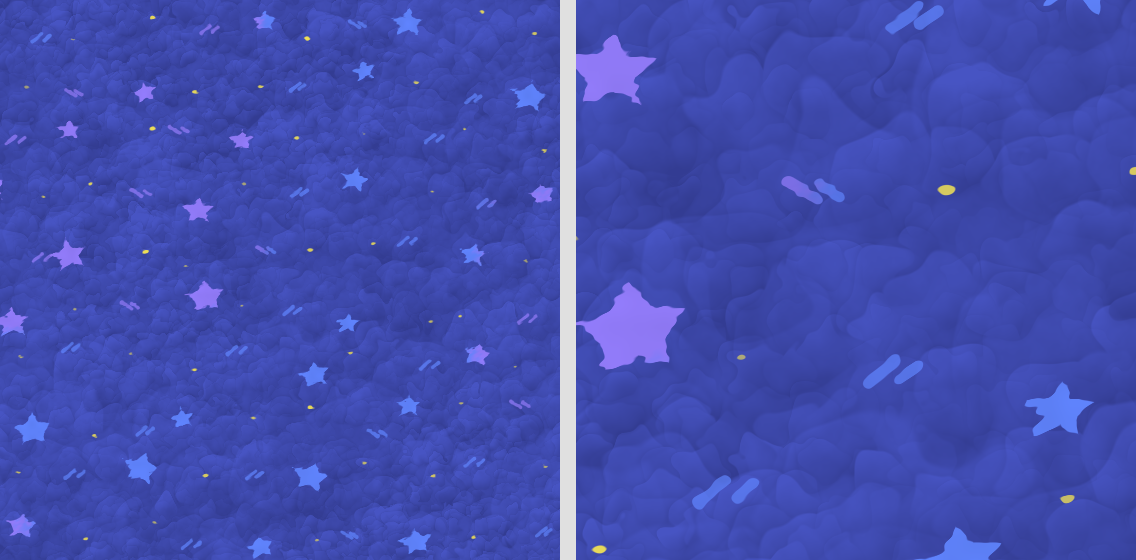
Left, the full canvas; right, a detail of the centre.
Give the GLSL for this pattern, as a WebGL 1 fragment shader.

```glsl
precision highp float;
uniform vec2 u_resolution;

const float GRID = 10.0;    // marks per canvas side
const float SECTOR = 1.256637;  // a fifth of a turn
const vec3 SHADOW = vec3(0.212, 0.250, 0.602);
const vec3 LIGHT = vec3(0.268, 0.317, 0.738);
const vec3 BLUE = vec3(0.37, 0.51, 0.98);
const vec3 VIOLET = vec3(0.57, 0.48, 0.97);
const vec3 YELLOW = vec3(0.93, 0.87, 0.34);

vec2 hash2(vec2 p) {
  vec3 q = fract(p.xyx * vec3(0.1031, 0.1030, 0.0973));
  q += dot(q, q.yzx + 33.33);
  return fract((q.xx + q.yz) * q.zy);
}

float noise(vec2 p) {
  vec2 i = floor(p), f = fract(p);
  f = f * f * (3.0 - 2.0 * f);
  float low = mix(hash2(i).x, hash2(i + vec2(1.0, 0.0)).x, f.x);
  float high = mix(hash2(i + vec2(0.0, 1.0)).x, hash2(i + 1.0).x, f.x);
  return mix(low, high, f.y);
}

float fbm(vec2 p) {
  float sum = 0.0, amp = 0.5;
  for (int i = 0; i < 4; i++) {
    sum += amp * noise(p);
    p = p * 2.03 + 7.1;
    amp *= 0.5;
  }
  return sum;
}

vec2 rotate(vec2 p, float a) {
  float c = cos(a), s = sin(a);
  return vec2(c * p.x + s * p.y, c * p.y - s * p.x);
}

// Overlapping puffs, lit from above, each shading the ones behind it
float puffs(vec2 p, float seed) {
  p += 0.5 * vec2(noise(p * 2.3 + seed), noise(p * 2.3 + seed + 31.0));
  vec2 cell = floor(p);
  float shade = 0.0;
  for (int y = 1; y >= -1; y--) {
    for (int x = -1; x <= 1; x++) {
      vec2 id = cell + vec2(float(x), float(y));
      vec2 h = hash2(id + seed);
      float radius = mix(0.35, 0.8, hash2(id + seed + 57.0).x);
      vec2 q = (p - id - h) / radius;
      float r = length(q);
      float lit = 0.5 * q.y - 0.2 * q.x + 0.5 * (h.x - 0.5);
      shade -= 0.2 * smoothstep(1.22, 0.95, r);
      shade = mix(shade, lit, smoothstep(1.0, 0.92, r));
    }
  }
  return shade;
}

// Signed distance to the edges of a five-pointed star
float star(vec2 q, float radius, float waist) {
  float a = abs(mod(atan(q.x, q.y) + 0.5 * SECTOR, SECTOR) - 0.5 * SECTOR);
  vec2 v = length(q) * vec2(cos(a), sin(a));
  vec2 tip = vec2(radius, 0.0);
  vec2 edge = waist * radius * vec2(cos(0.5 * SECTOR), sin(0.5 * SECTOR)) - tip;
  return dot(v - tip, normalize(vec2(edge.y, -edge.x)));
}

float stroke(vec2 q, float halfLength, float width) {
  return length(vec2(max(abs(q.x) - halfLength, 0.0), q.y)) - width;
}

// One long and one shorter slanted brush stroke, side by side
float strokePair(vec2 q, float angle, float gap) {
  vec2 offset = vec2(0.5 * gap, 0.0);
  float first = stroke(rotate(q + offset, angle), 0.0105, 0.0032);
  float second = stroke(rotate(q - offset, angle), 0.0065, 0.0032);
  return min(first, second);
}

float cover(float d, float pixel) {
  return smoothstep(0.75 * pixel, -0.75 * pixel, d);
}

vec3 clouds(vec2 p) {
  float detail = smoothstep(0.25, 0.7, noise(p * 5.0 + 3.0));
  float shade = 0.30 * puffs(p * 11.0, 11.0) + 0.40 * puffs(p * 22.0, 43.0);
  shade += mix(0.16, 0.42, detail) * puffs(p * 42.0, 85.0);
  shade += 0.5 * (fbm(p * 7.0) - 0.47) + 0.35 * (fbm(p * 55.0) - 0.47);
  return mix(SHADOW, LIGHT, clamp(0.57 + 1.6 * shade, -0.2, 1.2));
}

void main() {
  float pixel = 1.0 / min(u_resolution.x, u_resolution.y);
  vec2 p = gl_FragCoord.xy * pixel;
  float rough = noise(rotate(p, 0.45) * vec2(120.0, 280.0)) - 0.5;
  float stars = 0.0, strokes = 0.0, dots = 0.0;

  // Each jittered cell holds a star, a dot or a pair of strokes
  for (int y = -1; y <= 1; y++) {
    for (int x = -1; x <= 1; x++) {
      vec2 id = floor(p * GRID) + vec2(float(x), float(y));
      vec2 h = hash2(id + 19.0), k = hash2(id + 71.0);
      vec2 q = p - (id + 0.5 + 0.6 * (h - 0.5)) / GRID;
      float kind = fract(dot(id, vec2(0.3, 0.55)) + 0.025);
      if (kind < 0.25) {
        vec2 s = rotate(q, 0.5 * (k.y - 0.5));
        s.x /= s.x < 0.0 ? 1.35 : 1.1;
        float d = star(s, mix(0.0165, 0.029, k.x), mix(0.5, 0.64, h.x));
        stars = max(stars, cover(d + 0.0045 * rough, pixel));
      } else if (kind < 0.7) {
        float size = mix(0.55, 1.0, k.x * k.x);
        float d = length(q / vec2(1.6, 1.0)) - 0.0032 * size;
        dots = max(dots, cover(d + 0.003 * rough, pixel) * mix(0.55, 1.0, k.x));
      } else {
        float angle = k.x < 0.6 ? 0.68 : -0.55;
        float d = strokePair(q, angle, mix(0.011, 0.020, k.y));
        strokes = max(strokes, cover(d + 0.0025 * rough, pixel));
      }
    }
  }

  // Paint drifts from blue to violet across the canvas
  float drift = smoothstep(0.46, 0.54, noise(p * 3.2 + 5.0) + 0.04 * rough);
  vec3 paint = mix(BLUE, VIOLET, drift) * (0.98 + 0.05 * noise(p * 70.0));
  vec3 color = clouds(p);
  color = mix(color, paint, max(0.97 * stars, 0.72 * strokes));
  color = mix(color, YELLOW, dots);
  gl_FragColor = vec4(color, 1.0);
}
```
